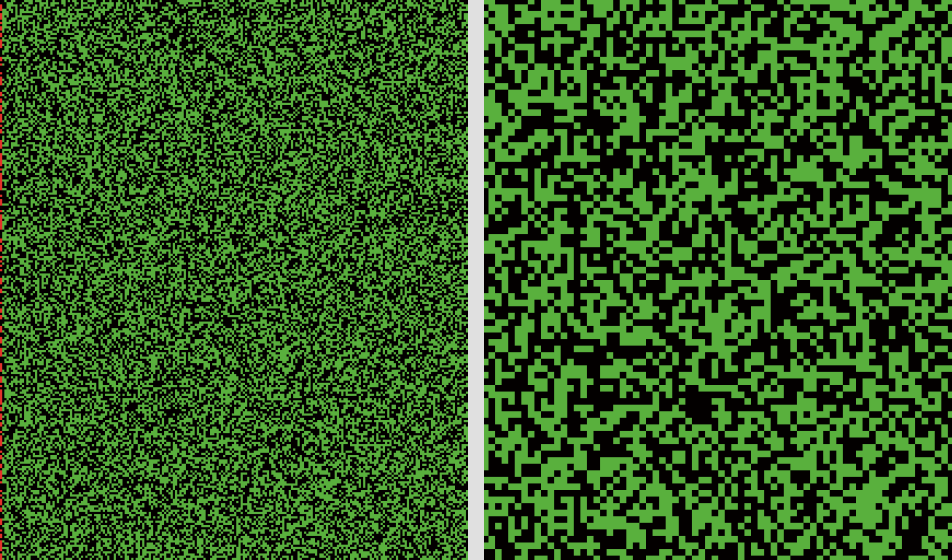
Left: the whole. Right: its middle third, enlarged.
A Shadertoy shader for this texture:

```glsl
#define ROWS 256.0
#define GREEN_SHARE 0.50
#define RED_SHARE 0.62
#define GREEN vec3(0.35, 0.69, 0.24)
#define RED vec3(0.89, 0.20, 0.16)
#define BLACK vec3(0.01, 0.0, 0.0)

// Integer hash: one even random value per cell
float cellHash(vec2 cell) {
    uvec2 q = uvec2(ivec2(cell) + 4096);
    uint h = q.x * 1597334677u ^ q.y * 3812015801u;
    h = (h ^ (h >> 16)) * 2146121005u;
    h = (h ^ (h >> 15)) * 2221713035u;
    h ^= h >> 16;
    return float(h >> 8) / 16777216.0;
}

// Lit or dark square; the leftmost column is lit in red
vec3 cellColor(vec2 cell) {
    bool isMargin = cell.x < 0.5;
    float litShare = isMargin ? RED_SHARE : GREEN_SHARE;
    vec3 litColor = isMargin ? RED : GREEN;
    return cellHash(cell) < litShare ? litColor : BLACK;
}

void mainImage(out vec4 fragColor, in vec2 fragCoord) {
    float cellsPerPixel = ROWS / iResolution.y;
    vec2 p = fragCoord * cellsPerPixel;

    // Blend the four cells around the nearest corner over one pixel
    vec2 corner = floor(p + 0.5);
    vec2 blend = clamp((p - corner) / cellsPerPixel + 0.5, 0.0, 1.0);
    vec3 lower = mix(cellColor(corner - 1.0), cellColor(corner - vec2(0.0, 1.0)), blend.x);
    vec3 upper = mix(cellColor(corner - vec2(1.0, 0.0)), cellColor(corner), blend.x);

    fragColor = vec4(mix(lower, upper, blend.y), 1.0);
}
```
